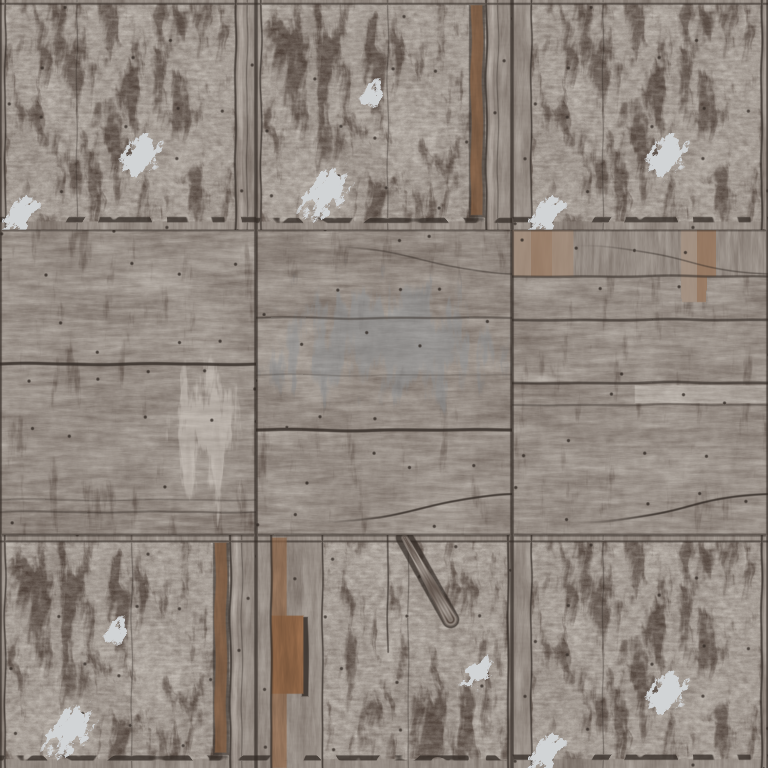
Write a Shadertoy shader that draws this texture.

```glsl
// Weathered timber wall: three columns by three rows of boarded cells.
// Outer rows hold stained plywood panels, the middle row horizontal planks.
// Stains, grain and chipped paint come from gradient noise.

const vec3 DEEP = vec3(.34, .29, .26), PALE = vec3(.7, .67, .64);
const vec3 GAP = vec3(.19, .16, .14), RUST = vec3(.56, .4, .28);
const vec3 PAINT = vec3(.82, .83, .84), SLATE = vec3(.55);

vec2 hash2(vec2 p) {
  vec3 q = fract(p.xyx * vec3(.1031, .103, .0973));
  q += dot(q, q.yzx + 33.33);
  return fract((q.xx + q.yz) * q.zy);
}

float corner(vec2 i, vec2 f, vec2 o) { return dot(hash2(i + o) * 2. - 1., f - o); }

float noise(vec2 p) {
  vec2 i = floor(p), f = p - i, u = f * f * (3. - 2. * f), e = vec2(0, 1);
  return mix(mix(corner(i, f, e.xx), corner(i, f, e.yx), u.x),
             mix(corner(i, f, e.xy), corner(i, f, e.yy), u.x), u.y);
}

float fbm(vec2 p) {
  float sum = 0., amp = .65;
  for (int i = 0; i < 4; i++) {
    sum += amp * noise(p);
    p = p * 2.03 + 17.1;
    amp *= .55;
  }
  return sum;
}

// Shape masks, softened by one pixel in cell units
float cover(float d) {
  float px = 3. / iResolution.y;
  return smoothstep(-px, px, d);
}

float stroke(float d, float w) { return cover(w - abs(d)); }

float box(vec2 p, vec2 lo, vec2 hi) {
  vec2 d = min(p - lo, hi - p);
  return cover(min(d.x, d.y));
}

float nails(vec2 p) {
  vec2 q = p * 4.2, id = floor(q);
  return stroke(length(q - id - .2 - .6 * hash2(id)) / 4.2, .006);
}

float chip(vec2 p, vec2 centre, float radius) {
  vec2 d = p - centre;
  d.y -= .5 * d.x;
  float body = 1. - length(d) / radius;
  return smoothstep(.1, .3, body + 1.5 * fbm(d * 26. + centre * 40.)) * smoothstep(-.4, 0., body);
}

// Wood tones: 0 is deep brown, 1 is pale grey
vec3 weathered(float t) { return mix(DEEP, PALE, clamp(t, -.1, 1.12)); }

float board(vec2 p, vec2 seed) {
  p += seed;
  return .66 + .45 * fbm(p * vec2(2.5, 9)) + .4 * fbm(p * vec2(7, 55));
}

float plywood(vec2 p, vec2 seed, vec2 shade) {
  vec2 q = p + seed, d = (p - shade) * 4.2;
  float cloud = fbm(q * vec2(5, 3.5));
  float streak = fbm(q * vec2(15, 4.5) + .8 * cloud) - .4 * cloud + .16 * exp(-dot(d, d));
  return .83 + .3 * cloud + .5 * fbm(q * vec2(32, 42)) + .2 * noise(q * vec2(18, 110))
    - .6 * smoothstep(0., .3, streak);
}

// Framed plywood; edge holds the left, right and middle seams
vec3 panel(vec2 p, float kind, vec3 edge, vec2 shade) {
  vec2 seed = vec2(9.7, 5.3) * kind + 3.;
  float wob = .01 * noise(vec2(p.y * 6., kind)), x = p.x + wob;
  float grain = board(p.yx, seed);
  vec3 c = weathered(plywood(p, seed, shade)), rust = RUST * (.65 + .5 * grain);
  c = mix(weathered(grain), c, .15 + .85 * box(p, vec2(edge.x, .035), vec2(edge.y, .885)));
  c += .07 * stroke(x - edge.y - .02, .008);
  float gaps = max(stroke(x - edge.x, .003), stroke(x - edge.y, .004));
  gaps = max(gaps, .6 * max(stroke(x - edge.z, .002), stroke(x - edge.y - .045, .002)));
  gaps = max(gaps, .8 * stroke(p.y - .885, .004));
  gaps = max(gaps, cover(noise(p * 14. + seed) * .1) * stroke(p.y - .04 + wob, .01));
  c = mix(c, GAP, .75 * max(gaps, nails(p + seed)));
  float paint;
  if (kind < .5) {
    paint = max(chip(p, vec2(.55, .29), .085), chip(p, vec2(.08, .06), .07));
  } else if (kind < 1.5) {
    c = mix(c, GAP, .6 * box(p, vec2(.832, .05), vec2(.895, .88)));
    c = mix(c, rust, .75 * box(vec2(x, p.y), vec2(.84, .06), vec2(.885, .88)));
    paint = max(chip(p, vec2(.27, .145), .095), chip(p, vec2(.455, .53), .05));
  } else {
    c = mix(c, GAP, .8 * box(vec2(x, p.y), vec2(.18, .28), vec2(.205, .59)));
    c = mix(c, rust, .7 * box(p, vec2(.06, 0), vec2(.12, .9)));
    c = mix(c, rust, box(p, vec2(.06, .29), vec2(.185, .595)));
    c = mix(c, GAP, .7 * max(stroke(x - .06, .004), stroke(x - .515, .003) * cover(p.y - .45)));
    // Loose splinter with its shadow
    vec2 a = p - vec2(.58, .9), along = vec2(.18, -.32);
    float h = clamp(dot(a, along) / dot(along, along), 0., 1.), d = length(a - along * h);
    c = mix(c, GAP, .7 * stroke(d, .034));
    c = mix(c, weathered(.4 + noise(vec2(h * 4., d * 120.))), stroke(d, .012 + .014 * h));
    paint = chip(p, vec2(.865, .37), .06);
  }
  return mix(c, PAINT, paint);
}

// Horizontal planks split by four seams; stain is centre and size of old paint
vec3 planks(vec2 p, float col, vec4 seams, vec4 power, vec4 stain) {
  float wob = .012 * noise(vec2(p.x * 4., col * 7.)), id = 0., gaps = 0.;
  for (int i = 0; i < 4; i++) {
    float d = p.y - seams[i] + wob;
    id += step(0., d);
    gaps = max(gaps, power[i] * stroke(d, .002 + .004 * power[i]));
  }
  vec2 seed = vec2(col * 11. + id * 3.7, id * 5.1);
  float drip = fbm(p * vec2(17, 4) + col * 9.);
  float t = board(p, seed) + .12 * hash2(seed).x - .06 + .2 * fbm(p * 27.);
  vec3 c = weathered(t - .35 * smoothstep(.1, .45, drip));
  float coat = smoothstep(0., .25, .5 - .6 * length((p - stain.xy) / stain.zw) + drip);
  c = mix(c, mix(PALE + .04, SLATE, min(col, 1.)) + .15 * (t - .6), .75 * coat * step(col, 1.5));
  if (col > 1.5) {
    // Upright offcuts, some rusty, and a pale batten
    float slot = floor(p.x * 11. + .3 * sin(p.x * 9.)), tint = hash2(vec2(slot, 4)).x;
    float rusty = cover(abs(p.x - .45) - .21) * step(.25, tint);
    vec3 cut = mix(weathered(board(p.yx, vec2(slot))), mix(RUST, PALE, tint * .7), .8 * rusty);
    c = mix(c, cut, cover(p.y - 1.01 + .1 * box(p, vec2(.66, 0), vec2(.76, 2))));
    c = mix(c, weathered(t + .3), box(p, vec2(.48, .515), vec2(1, .585)));
  }
  // Curved cracks
  float rise = .11 * smoothstep(.3, 1., p.x) + wob;
  float cracks = max(stroke(p.y - .05 - rise, .004), .6 * stroke(p.y - 1.13 + rise, .003));
  gaps = max(gaps, cracks * smoothstep(.2, .6, p.x) * step(.5, col));
  return mix(c, GAP, .8 * max(gaps, nails(p + seed)));
}

void mainImage(out vec4 fragColor, in vec2 fragCoord) {
  vec2 p = 3. * fragCoord / iResolution.xy;
  float col = min(floor(p.x), 2.), base = p.y > 2.1 ? 2.1 : p.y > .91 ? .91 : 0.;
  vec2 cell = p - vec2(col, base);
  vec3 c;
  if (base == .91) {
    vec4 seams = col < .5 ? vec4(1.3, .668, .137, .09) : col < 1.5 ? vec4(.848, .625, .41, 0) : vec4(1.01, .84, .594, .508);
    vec4 power = col < .5 ? vec4(0, 1, .35, .5) : col < 1.5 ? vec4(.6, .3, 1, 0) : vec4(.7, .8, .8, .5);
    c = planks(cell, col, seams, power, col < .5 ? vec4(.8, .42, .16, .3) : vec4(.5, .76, .55, .26));
  } else {
    float kind = base > 0. ? mod(col, 2.) : mod(col + 1., 3.);
    vec3 edge = kind < .5 ? vec3(.02, .92, .3) : kind < 1.5 ? vec3(.02, .9, .515) : vec3(.26, .985, .595);
    vec2 shade = kind < .5 ? vec2(.55, .68) : kind < 1.5 ? vec2(.2, .5) : vec2(.9, .15);
    cell.x -= .055 * step(1.5, col);
    c = panel(cell, kind, edge, shade);
  }
  // Dark joints between cells
  float joint = stroke(abs(fract(p.x + .5) - .5), .007);
  joint = max(joint, .7 * max(stroke(p.y - .91, .006), stroke(p.y - 2.1, .004)));
  fragColor = vec4(mix(c, GAP, .7 * joint), 1);
}
```
